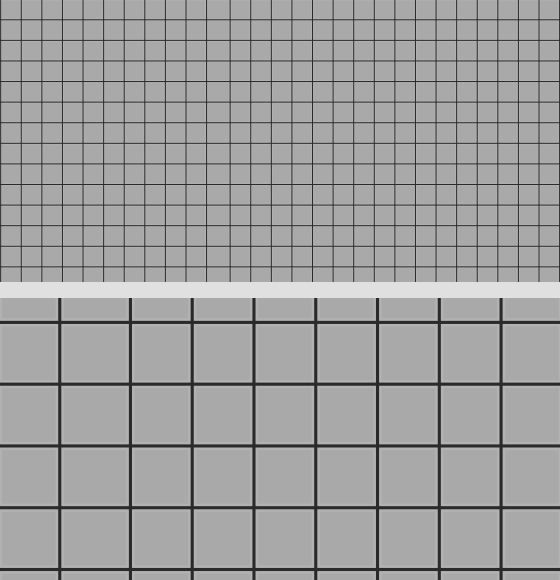
Top, the full canvas; bottom, a detail of the centre.
This pattern is drawn by a WebGL 1 fragment shader. Its source:

```glsl
precision highp float;

// Flat grey sheet ruled with a thin dark square grid, one column slightly wider.
// Each axis is folded to its distance from the nearest line, then shaded by
// exact pixel coverage: a pale rim first and the dark line over it.

uniform vec2 u_resolution;

// Lengths are fractions of the canvas width, measured from the top left.
const float PITCH = 0.03677;
const vec2 FIRST_LINE = vec2(0.0012, 0.0353);
const float WIDE_COLUMN = 10.0;     // index of the stretched column
const float EXTRA_WIDTH = 0.0053;   // how much wider it is
const float LINE_WIDTH = 0.00185;
const float RIM_WIDTH = 0.0015;     // pale edge on each side of a line

const vec3 SHEET = vec3(0.662);
const vec3 RIM = vec3(0.700);
const vec3 INK = vec3(0.165);

// Distance to the nearest grid line on each axis.
vec2 lineDistance(vec2 p) {
  return abs(mod(p + 0.5 * PITCH, PITCH) - 0.5 * PITCH);
}

// Share of a pixel covered by a band of the given half width.
vec2 bandCoverage(vec2 dist, float halfWidth, float pixel) {
  vec2 nearEdge = max(dist - 0.5 * pixel, vec2(-halfWidth));
  vec2 farEdge = min(dist + 0.5 * pixel, vec2(halfWidth));
  return clamp((farEdge - nearEdge) / pixel, 0.0, 1.0);
}

// Union of the vertical and horizontal bands.
float either(vec2 cover) {
  return 1.0 - (1.0 - cover.x) * (1.0 - cover.y);
}

void main() {
  float pixel = 1.0 / u_resolution.x;
  vec2 p = vec2(gl_FragCoord.x, u_resolution.y - gl_FragCoord.y) * pixel;
  p -= FIRST_LINE;

  // Remove the extra width at the middle of the stretched column.
  p.x -= clamp(p.x - (WIDE_COLUMN + 0.5) * PITCH, 0.0, EXTRA_WIDTH);

  vec2 dist = lineDistance(p);
  float halfLine = 0.5 * LINE_WIDTH;
  float rim = either(bandCoverage(dist, halfLine + RIM_WIDTH, pixel));
  float ink = either(bandCoverage(dist, halfLine, pixel));

  vec3 color = mix(SHEET, RIM, rim);
  color = mix(color, INK, ink);
  gl_FragColor = vec4(color, 1.0);
}
```
